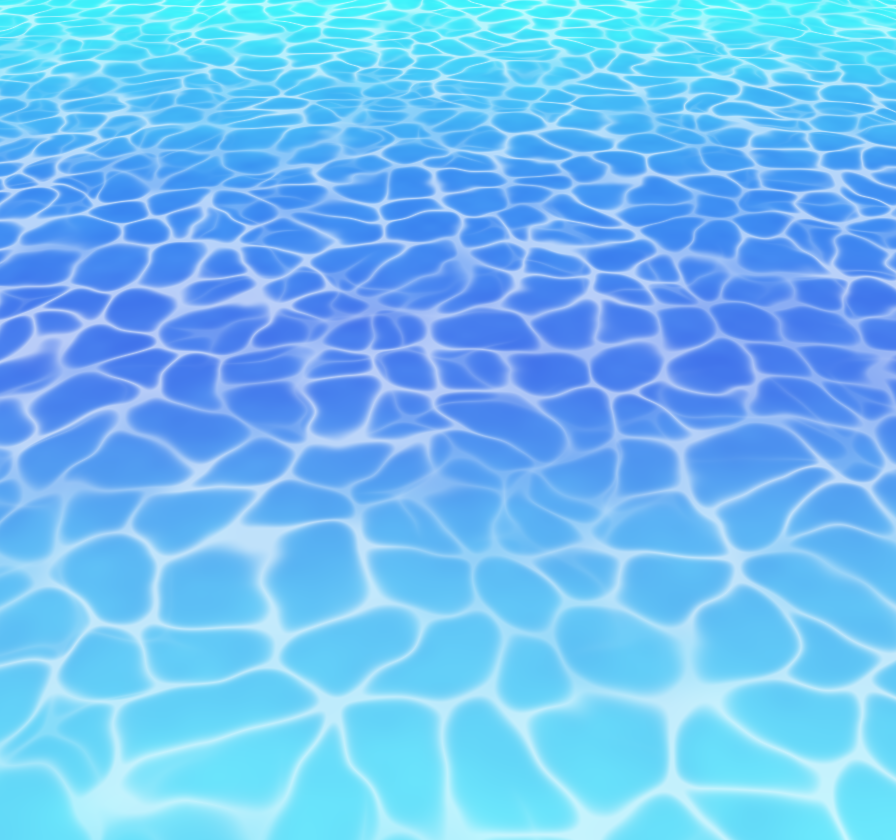
Reproduce this texture procedurally as a Shadertoy shader.

```glsl
// Sunlit pool water in perspective, with a net of bright caustic lines.

vec2 hash2(vec2 p) {
    return fract(sin(vec2(dot(p, vec2(127.1, 311.7)), dot(p, vec2(269.5, 183.3)))) * 43758.5453);
}

float noise(vec2 p) {
    vec2 i = floor(p), f = fract(p);
    f = f * f * (3.0 - 2.0 * f);
    return mix(mix(hash2(i).x, hash2(i + vec2(1, 0)).x, f.x),
               mix(hash2(i + vec2(0, 1)).x, hash2(i + vec2(1, 1)).x, f.x), f.y);
}

vec2 cellOffset(vec2 cell, vec2 p) {
    return cell + 0.08 + 0.84 * hash2(cell) - p;
}

// Sum of glows from all Voronoi borders: corners thicken and round off
float causticNet(vec2 p, float width) {
    vec2 home = floor(p), nearCell = home, nearest = vec2(8.0);
    for (int y = -1; y <= 1; y++)
    for (int x = -1; x <= 1; x++) {
        vec2 cell = home + vec2(x, y);
        vec2 r = cellOffset(cell, p);
        if (dot(r, r) < dot(nearest, nearest)) {
            nearest = r;
            nearCell = cell;
        }
    }
    float glow = 0.0;
    for (int y = -2; y <= 2; y++)
    for (int x = -2; x <= 2; x++) {
        if (x == 0 && y == 0) continue;
        vec2 r = cellOffset(nearCell + vec2(x, y), p);
        float border = dot(0.5 * (nearest + r), normalize(r - nearest));
        glow += exp(-border / width);
    }
    return smoothstep(0.0, 1.15, glow);
}

// Pale cyan near, violet blue in the middle, bright cyan far away
vec3 waterColor(float v) {
    vec3 c = mix(vec3(0.40, 0.88, 0.98), vec3(0.36, 0.74, 0.96), smoothstep(0.0, 0.34, v));
    c = mix(c, vec3(0.27, 0.48, 0.93), smoothstep(0.28, 0.59, v));
    c = mix(c, vec3(0.24, 0.55, 0.95), smoothstep(0.60, 0.76, v));
    c = mix(c, vec3(0.26, 0.75, 0.97), smoothstep(0.74, 0.92, v));
    return mix(c, vec3(0.24, 0.94, 0.98), smoothstep(0.88, 1.0, v));
}

void mainImage(out vec4 fragColor, in vec2 fragCoord) {
    vec2 uv = fragCoord / iResolution.xy;

    // Project the canvas onto the water plane, about one unit per cell
    float depth = 1.0 / (1.42 - uv.y);
    vec2 plane = vec2((uv.x - 0.5) * 10.4, 15.0) * depth;
    float footprint = 15.0 * depth * depth / iResolution.y;

    // Bend the net with slow and fast ripples
    vec2 p = plane;
    p += 0.75 * (vec2(noise(plane * 0.7), noise(plane * 0.7 + 31.0)) - 0.5);
    p += 0.22 * (vec2(noise(plane * 2.3 + 7.0), noise(plane * 2.3 + 53.0)) - 0.5);

    // Main net plus a fainter one below it
    float width = 0.062 + 0.022 * noise(plane * 0.9 + 11.0) + 0.2 * footprint;
    float net = causticNet(p, width);
    float faint = causticNet(p * 0.82 + vec2(17.3, 41.6), width * 0.8);

    // Uneven light, with a calm patch right of the centre
    float calm = exp(-dot((uv - vec2(0.62, 0.43)) * vec2(9.0, 13.0),
                          (uv - vec2(0.62, 0.43)) * vec2(9.0, 13.0)));
    float strength = mix(0.6, 1.0, smoothstep(0.2, 0.65, noise(plane * 0.8 + 71.0)));
    float light = net * strength * (1.0 - 0.7 * calm);
    light += 0.38 * faint * smoothstep(0.35, 0.8, noise(plane * 0.6 + 91.0)) * (1.0 - light);

    // Soft clouds of tone inside the cells
    float cloud = noise(plane * 1.6 + 5.0) + 0.5 * noise(plane * 3.5) - 0.75;
    vec3 color = waterColor(uv.y + 0.02 * (noise(plane * 0.5 + 23.0) - 0.5));
    color += vec3(0.03, 0.05, 0.015) * cloud;
    color = mix(color, vec3(1.0), 0.62 * light);

    fragColor = vec4(clamp(color, 0.0, 1.0), 1.0);
}
```
